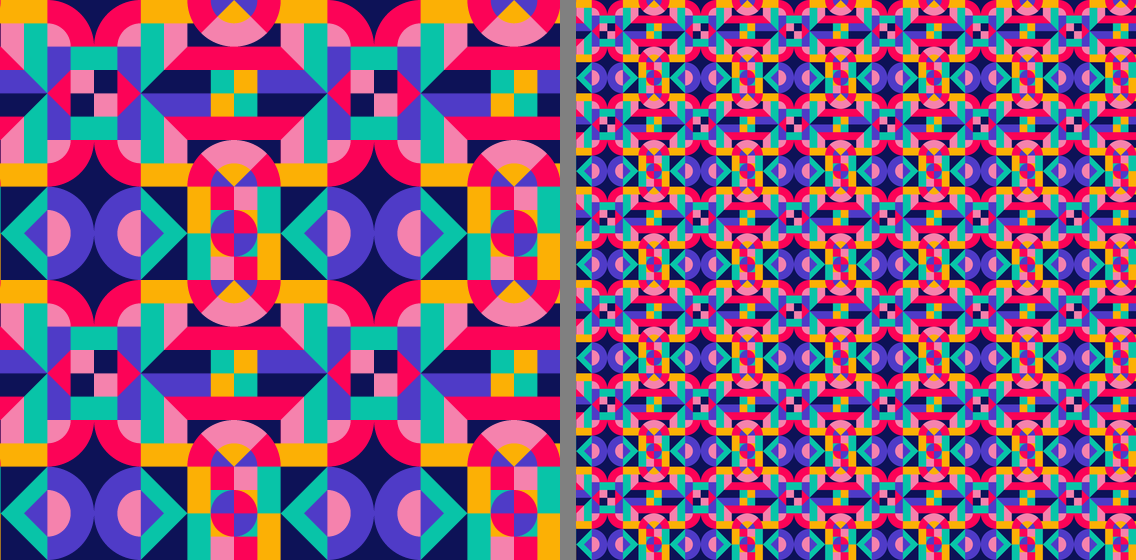
Left, the tile; right, the same tile 3 across and 3 down.
Write a Shadertoy shader that draws this pattern.

```glsl
#define REPEATS 2.0
#define UNITS 12.0
#define CENTRE vec2(4.03, 4.0)
#define SAMPLES 5
#define RED vec3(0.99, 0.01, 0.34)
#define TEAL vec3(0.03, 0.77, 0.66)
#define NAVY vec3(0.05, 0.07, 0.34)
#define PURPLE vec3(0.31, 0.23, 0.78)
#define PINK vec3(0.96, 0.51, 0.68)
#define ORANGE vec3(0.99, 0.69, 0.02)

// Two concentric discs over a ground colour
vec3 discs(float r, vec3 inner, vec3 outer, vec3 ground) {
    return r < 1.0 ? inner : r < 2.0 ? outer : ground;
}

// Checkered square framed by bars and side triangles
vec3 framedChecker(vec2 m, bool odd) {
    if (m.x > 1.0) return m.x + m.y < 2.0 ? RED : PURPLE;
    if (m.y > 1.0) return TEAL;
    return odd ? NAVY : PINK;
}

// Long arrow: striped core, red rails, slanted ends
vec3 arrowBand(vec2 m, bool odd) {
    if (m.y > m.x - 2.0 && m.x < 4.0) return m.x < 3.0 ? TEAL : PINK;
    if (m.y > 1.0) return RED;
    if (m.x > 5.0) return odd ? TEAL : ORANGE;
    return odd ? NAVY : PURPLE;
}

// Half disc cut into diagonal sectors, sitting on two bars
vec3 sectorCap(vec2 m) {
    vec2 d = abs(m - vec2(6.0, 4.0));
    bool upright = d.y > d.x;
    vec3 ground = m.y > 3.0 ? ORANGE : NAVY;
    return discs(length(d), upright ? ORANGE : PURPLE, upright ? PINK : RED, ground);
}

// Capsule body: side columns, small blocks and a quartered disc
vec3 capsuleBody(vec2 m, bool odd) {
    if (m.x < 5.0) return odd ? TEAL : ORANGE;
    if (m.y < 5.0) return odd ? PINK : RED;
    if (distance(m, vec2(6.0)) < 1.0) return odd ? RED : PURPLE;
    return odd ? ORANGE : TEAL;
}

// Half disc on the inner side, nested triangles on the outer side
vec3 discAndArrow(vec2 m) {
    vec2 d = abs(m - vec2(2.0, 6.0));
    if (m.x < 2.0) return discs(length(d), PINK, PURPLE, NAVY);
    return discs(d.x + d.y, PURPLE, TEAL, NAVY);
}

// One tile, mirrored into a quadrant of 6 by 6 units
vec3 tileColour(vec2 p) {
    vec2 s = mod(p - CENTRE + 0.5 * UNITS, UNITS) - 0.5 * UNITS;
    vec2 m = abs(s);
    bool odd = s.x * s.y < 0.0;
    if (m.y > 4.0) return m.x > 4.0 ? capsuleBody(m, odd) : discAndArrow(m);
    if (m.x < 2.0) {
        if (m.y < 2.0) return framedChecker(m, odd);
        return discs(distance(m, vec2(2.0)), PINK, RED, NAVY);
    }
    if (m.x > 4.0 && m.y > 2.0) return sectorCap(m);
    return m.y > 3.0 ? ORANGE : arrowBand(m, odd);
}

void mainImage(out vec4 fragColor, in vec2 fragCoord) {
    // Average a grid of samples over the pixel to smooth the edges
    vec3 sum = vec3(0.0);
    for (int j = 0; j < SAMPLES; j++)
    for (int i = 0; i < SAMPLES; i++) {
        vec2 offset = (vec2(i, j) + 0.5) / float(SAMPLES) - 0.5;
        vec2 uv = (fragCoord + offset) / iResolution.xy;
        sum += tileColour(vec2(uv.x, 1.0 - uv.y) * UNITS * REPEATS);
    }
    fragColor = vec4(sum / float(SAMPLES * SAMPLES), 1.0);
}
```
